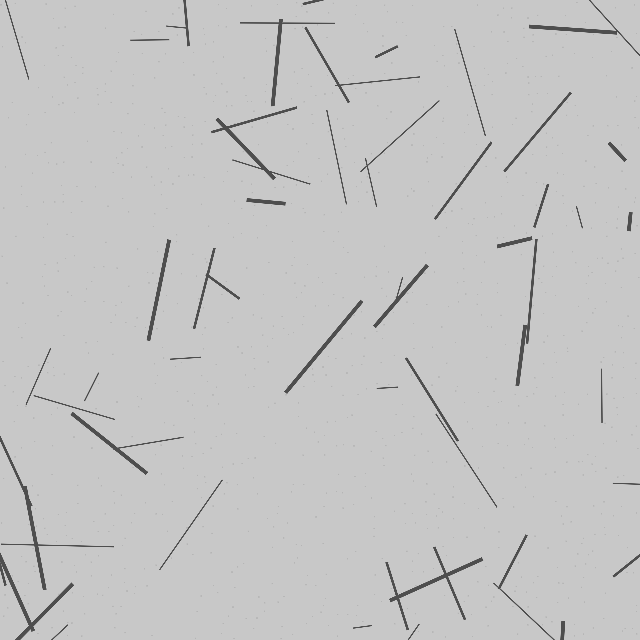
Write a WebGL 2 fragment shader that draws this pattern.

```glsl
#version 300 es
precision highp float;
// Scattered dark straight needles of three widths on pale grey, finely specked paper.

uniform vec2 u_resolution;
out vec4 fragColor;

const float PI = 3.14159265;
const vec3 PAPER = vec3(0.785);
const vec3 SPECK = vec3(0.71);
const vec3 INK = vec3(0.305);
const int NEEDLE_COUNT = 63;
const float THIN_WIDTH = 0.002;
const float SPECK_CELLS = 64.0;
const float SPECK_CHANCE = 0.3;

// Integer hash: three even random values in 0..1 for a cell and a seed.
vec3 hash3(ivec2 cell, int seed) {
    uvec3 v = uvec3(ivec3(cell, seed)) * 1664525u + 1013904223u;
    v.x += v.y * v.z; v.y += v.z * v.x; v.z += v.x * v.y;
    v ^= v >> 16u;
    v.x += v.y * v.z; v.y += v.z * v.x; v.z += v.x * v.y;
    return vec3(v >> 8u) / 16777216.0;
}

// Signed distance to an axis-aligned box around the origin.
float boxDistance(vec2 p, vec2 halfSize) {
    vec2 d = abs(p) - halfSize;
    return length(max(d, 0.0)) + min(max(d.x, d.y), 0.0);
}

// Crisp coverage of a shape, smoothed over a fraction of a pixel.
float coverage(float dist, float pixel) {
    return 1.0 - smoothstep(-0.25 * pixel, 0.25 * pixel, dist);
}

// One straight needle with random place, direction, length and width.
float needle(vec2 p, int id, int seed, float pixel) {
    vec3 place = hash3(ivec2(id, 1), seed);
    vec3 form = hash3(ivec2(id, 2), seed);
    float angle = place.z * PI;
    vec2 along = vec2(cos(angle), sin(angle));
    vec2 q = p - mix(vec2(-0.03), vec2(1.03), place.xy);
    vec2 local = vec2(dot(q, along), dot(q, vec2(-along.y, along.x)));
    float size = mix(0.025, 0.19, form.x);
    float width = THIN_WIDTH * (1.0 + step(0.42, form.y) + step(0.8, form.y));
    return coverage(boxDistance(local, 0.5 * vec2(size, width)), pixel);
}

// Sparse tiny square specks, at most one in each grid cell.
float specks(vec2 p, float cells, float chance, int seed, float pixel) {
    vec2 grid = p * cells;
    vec3 rnd = hash3(ivec2(floor(grid)), seed);
    vec2 offset = (fract(grid) - mix(vec2(0.1), vec2(0.9), rnd.xy)) / cells;
    float dot_ = coverage(boxDistance(offset, vec2(0.5 * THIN_WIDTH)), pixel);
    return dot_ * step(rnd.z, chance);
}

void main() {
    float pixel = 1.0 / u_resolution.y;
    vec2 p = gl_FragCoord.xy * pixel;

    // Paper
    vec3 color = mix(PAPER, SPECK, specks(p, SPECK_CELLS, SPECK_CHANCE, 5, pixel));

    // Needles
    float ink = 0.0;
    for (int i = 0; i < NEEDLE_COUNT; i++) {
        ink = max(ink, needle(p, i, 17, pixel));
    }
    fragColor = vec4(mix(color, INK, ink), 1.0);
}
```
